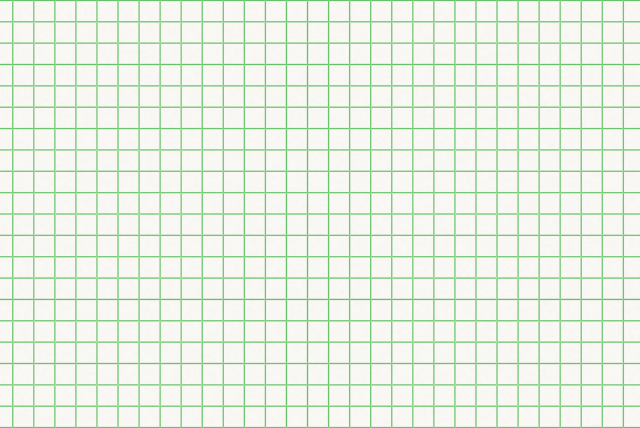
A Shadertoy shader for this pattern:

```glsl
// Green square-ruled graph paper on warm off-white stock with faint grain.

const vec3 PAPER_COLOR = vec3(0.976, 0.970, 0.955);
const vec3 LINE_COLOR = vec3(0.32, 0.73, 0.33);
const vec3 CROSSING_COLOR = vec3(0.46, 0.81, 0.46);

const vec2 CELL_SIZE = vec2(0.0329, 0.0499);    // fractions of canvas width, height
const vec2 GRID_ORIGIN = vec2(0.0199, 0.5);     // one ruled line on each axis
const float LINE_WIDTH = 0.0026;                // fraction of canvas height
const float EDGE_SOFTNESS = 1.25;               // filter width in pixels
const float INK_VARIATION = 0.06;               // strength change from line to line
const float GRAIN_SCALE = 150.0;                // grain cells per canvas height
const float GRAIN_STRENGTH = 0.012;

float hash(vec2 p) {
    vec3 q = fract(p.xyx * vec3(0.1031, 0.1030, 0.0973));
    q += dot(q, q.yzx + 33.33);
    return fract((q.x + q.y) * q.z);
}

float valueNoise(vec2 p) {
    vec2 cell = floor(p);
    vec2 f = fract(p);
    f = f * f * (3.0 - 2.0 * f);
    float low = mix(hash(cell), hash(cell + vec2(1.0, 0.0)), f.x);
    float high = mix(hash(cell + vec2(0.0, 1.0)), hash(cell + 1.0), f.x);
    return mix(low, high, f.y);
}

// Box-filtered coverage of a line on each axis.
vec2 lineCoverage(vec2 dist, float width, float filterWidth) {
    vec2 right = min(dist + 0.5 * filterWidth, vec2(0.5 * width));
    vec2 left = max(dist - 0.5 * filterWidth, vec2(-0.5 * width));
    return max(right - left, 0.0) / filterWidth;
}

void mainImage(out vec4 fragColor, in vec2 fragCoord) {
    vec2 uv = fragCoord / iResolution.xy;
    vec2 canvas = vec2(iResolution.x / iResolution.y, 1.0);

    // Signed distance to the nearest rule, in canvas heights
    vec2 grid = (uv - GRID_ORIGIN) / CELL_SIZE;
    vec2 lineIndex = floor(grid + 0.5);
    vec2 dist = (grid - lineIndex) * CELL_SIZE * canvas;
    vec2 coverage = lineCoverage(dist, LINE_WIDTH, EDGE_SOFTNESS / iResolution.y);

    // Slightly uneven ink between rules
    vec2 inkNoise = vec2(hash(vec2(lineIndex.x, 3.0)), hash(vec2(7.0, lineIndex.y)));
    coverage *= 1.0 - INK_VARIATION * inkNoise;

    // Paper grain
    float grain = valueNoise(uv * canvas * GRAIN_SCALE) - 0.5;
    vec3 color = PAPER_COLOR + GRAIN_STRENGTH * grain;

    // Rules, with lighter ink where they cross
    float ink = max(coverage.x, coverage.y);
    float crossing = min(coverage.x, coverage.y);
    color = mix(color, mix(LINE_COLOR, CROSSING_COLOR, crossing), ink);

    fragColor = vec4(color, 1.0);
}
```
